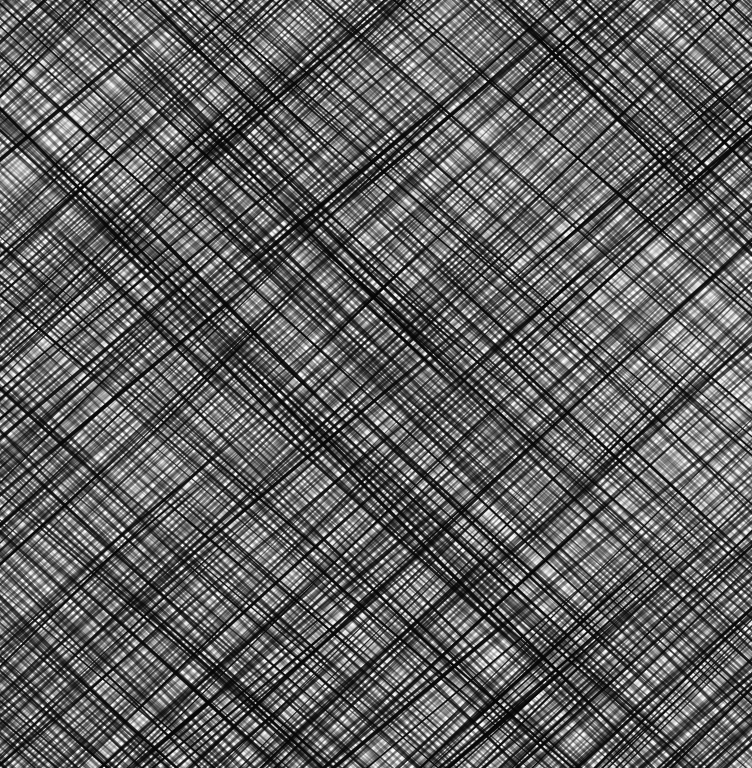
Give the GLSL for this texture, as a Shadertoy shader.

```glsl
// Dense diagonal crosshatch of black ink strokes on white paper.

float hash(vec2 p) {
    return fract(sin(dot(p, vec2(127.1, 311.7))) * 43758.5453);
}

float noise(vec2 p) {
    vec2 cell = floor(p);
    vec2 f = fract(p);
    f = f * f * (3.0 - 2.0 * f);
    float low = mix(hash(cell), hash(cell + vec2(1, 0)), f.x);
    float high = mix(hash(cell + vec2(0, 1)), hash(cell + vec2(1, 1)), f.x);
    return mix(low, high, f.y);
}

// x runs along the strokes, y across them
vec2 strokeSpace(vec2 p, float angle) {
    float c = cos(angle), s = sin(angle);
    return vec2(c * p.x + s * p.y, c * p.y - s * p.x);
}

// Coverage of one line per row, with a jittered centre and soft edges
float lineProfile(float y, float id, float halfWidth, float pixel) {
    float centre = mix(0.3, 0.7, hash(vec2(id, 3.7)));
    float soft = 0.7 * pixel;
    return 1.0 - smoothstep(halfWidth - soft, halfWidth + soft, abs(fract(y) - centre));
}

// Light let through by a layer of fine strokes with uneven pressure
float fineStrokes(vec2 p, float density, float seed) {
    float y = p.y * density;
    float id = floor(y) + seed * 37.0;
    float halfWidth = mix(0.12, 0.29, hash(vec2(id, 8.3)));
    float lineX = p.x * 6.0 + 20.0 * hash(vec2(id, 1.9));
    float pressure = 0.35 + 0.65 * mix(hash(vec2(floor(lineX), id)),
        hash(vec2(floor(lineX) + 1.0, id)), smoothstep(0.0, 1.0, fract(lineX)));
    float band = 0.35 + 1.3 * noise(vec2(p.x * 2.0, p.y * 24.0) + seed * 5.3);
    float ink = min(hash(vec2(id, 5.1)) * pressure * band, 0.95);
    return 1.0 - ink * lineProfile(y, id, halfWidth, density / iResolution.y);
}

// Light let through by sparse heavy strokes of limited length
float boldStrokes(vec2 p, float seed) {
    float density = 15.0;
    float y = p.y * density;
    float id = floor(y) + seed * 53.0;
    float reach = noise(vec2(p.x * 2.5 + 9.0 * hash(vec2(id, 2.2)), id));
    float ink = 0.85 * smoothstep(0.35, 0.65, reach);
    float halfWidth = mix(0.014, 0.034, hash(vec2(id, 6.4)));
    return 1.0 - ink * lineProfile(y, id, halfWidth, density / iResolution.y);
}

void mainImage(out vec4 fragColor, in vec2 fragCoord) {
    vec2 p = fragCoord / iResolution.y;
    float light = 1.0;

    // Two crossing directions, each with slightly fanned layers
    for (int side = 0; side < 2; side++) {
        float angle = side == 0 ? 0.74 : -0.75;
        for (int i = 0; i < 3; i++) {
            float layer = float(i);
            float seed = 1.0 + layer + 3.0 * float(side);
            vec2 q = strokeSpace(p, angle + (layer - 1.0) * 0.04);
            light *= fineStrokes(q, 105.0 + 26.0 * layer, seed);
        }
        light *= boldStrokes(strokeSpace(p, angle + 0.015), 11.0 + float(side));
    }

    fragColor = vec4(vec3(mix(0.02, 0.98, light)), 1.0);
}
```
